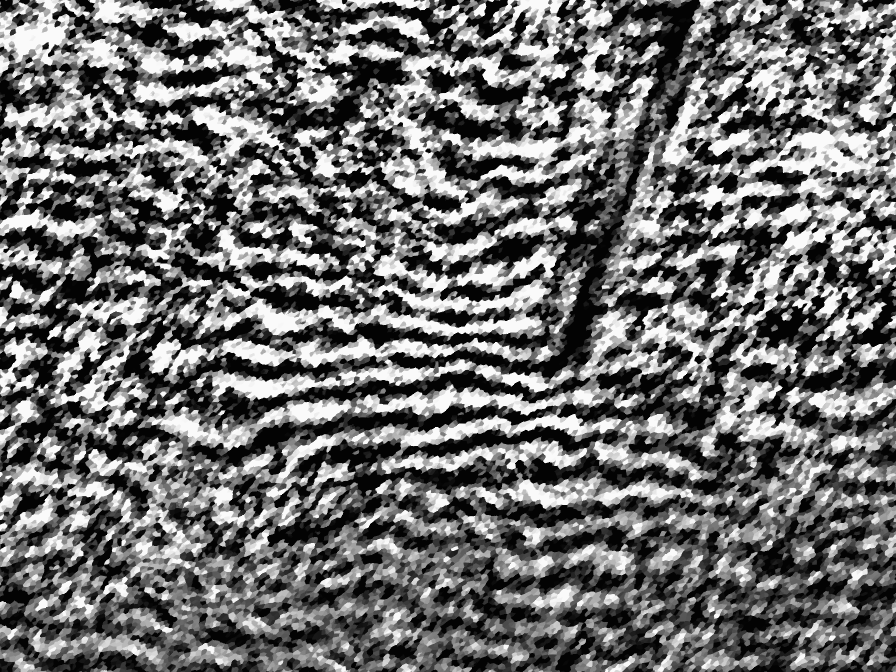
This pattern is drawn by a WebGL 2 fragment shader. Its source:

```glsl
#version 300 es
precision highp float;
// Rippled monochrome relief: warped horizontal stripes broken by slanted grain,
// with dark branching creases and a greyer foot. The tone is sampled at the
// sites of a stretched Voronoi mosaic, which gives small flat flecks.

#define STRIPES 21.0      // stripes per canvas height
#define STRIPE_GAIN 0.80
#define GRAIN_GAIN 1.05
#define SPECKLE 0.85      // random tone of each fleck
#define HAIR_GAIN 0.8     // thin slanted dark lines
#define FLECKS vec2(128.0, 188.0)
#define FLECK_ANGLE 0.6
#define EDGE 0.25         // softness of fleck borders, in cells
#define TOP_CONTRAST 1.0
#define FOOT_CONTRAST 0.44
#define MID_TONE 0.46

uniform vec2 u_resolution;
out vec4 fragColor;

float hash(vec2 p) {
    return fract(sin(dot(p, vec2(127.1, 311.7))) * 43758.5453);
}

// Value noise in -1..1
float noise(vec2 p) {
    vec2 i = floor(p), f = fract(p);
    f = f * f * (3.0 - 2.0 * f);
    float low = mix(hash(i), hash(i + vec2(1, 0)), f.x);
    float high = mix(hash(i + vec2(0, 1)), hash(i + vec2(1, 1)), f.x);
    return 2.0 * mix(low, high, f.y) - 1.0;
}

// Coordinates along and across a direction
vec2 turn(vec2 p, float angle) {
    float c = cos(angle), s = sin(angle);
    return vec2(c * p.x + s * p.y, c * p.y - s * p.x);
}

float segmentDistance(vec2 p, vec2 a, vec2 b) {
    vec2 ab = b - a;
    return length(p - a - ab * clamp(dot(p - a, ab) / dot(ab, ab), 0.0, 1.0));
}

float bump(float d, float width) {
    return exp(-d * d / (width * width));
}

// Elongated grain of two octaves
float grain(vec2 p, float angle) {
    vec2 q = turn(p, angle);
    return 0.75 * noise(q * vec2(38.0, 98.0)) + 0.75 * noise(q * vec2(76.0, 165.0) + 17.0);
}

// x: darkness of trunk, arched roots and side branch; y: streaky zone by the trunk
vec2 creases(vec2 p) {
    vec2 w = p + 0.012 * vec2(noise(p * 9.0), noise(p * 9.0 + 31.0));
    vec2 fork = vec2(0.86, 0.49);
    float trunkDist = segmentDistance(w, vec2(1.04, 1.02), fork);
    float trunk = bump(trunkDist, 0.020);
    float leftRoot = bump(segmentDistance(w, fork, vec2(0.36, 0.32)), 0.020);
    float rightRoot = bump(segmentDistance(w, fork, vec2(1.10, 0.30)), 0.045);
    float branch = bump(segmentDistance(w, vec2(0.13, 0.74), vec2(0.37, 0.36)), 0.016);
    float dark = trunk + 0.4 * leftRoot + 0.5 * rightRoot + 0.7 * branch;
    return vec2(dark, bump(trunkDist, 0.065));
}

float tone(vec2 p) {
    // Stripes with steep flanks, shifted by broad swells and slanted breaks
    float swell = 0.9 * noise(p * 3.2 + 4.0) + 0.4 * noise(p * 9.0 + 9.0);
    float breaks = 0.3 * noise(turn(p, 0.95) * vec2(9.0, 34.0));
    float wave = sin(6.2832 * (p.y * STRIPES + swell + breaks));
    float stripe = 1.5 * wave / (0.5 + abs(wave));
    float centre = bump(length((p - vec2(0.62, 0.40)) * vec2(0.7, 1.0)), 0.18);
    float order = clamp(0.55 + 0.55 * noise(p * 7.0 + 21.0) + 0.5 * centre, 0.15, 1.1);

    // Grain leans up to the right, in patches down to the right
    float lean = smoothstep(0.0, 0.4, noise(p * 4.0 + 50.0) - 0.3 * (p.x - 0.5));
    float flecks = mix(grain(p, 0.85), grain(p, -0.45), lean) * (1.4 - 0.65 * order);
    float relief = STRIPE_GAIN * order * stripe + GRAIN_GAIN * flecks;

    // Sparse hairlines in patches
    float hair = bump(noise(turn(p, 1.0) * vec2(7.0, 44.0) + 8.0), 0.13);
    relief -= HAIR_GAIN * hair * smoothstep(-0.1, 0.4, noise(p * 6.0 + 90.0));

    // Long streaks beside the trunk
    vec2 crease = creases(p);
    float streak = 1.5 * noise(turn(p, 1.24) * vec2(9.0, 75.0) + 3.0);
    relief = mix(relief, streak, 0.7 * crease.y);
    relief += SPECKLE * (hash(floor(p * 900.0)) - 0.5);

    // Contrast fades toward the lower right
    float height = p.y - 0.14 * (p.x - 0.67) + 0.04 * noise(p * 5.0);
    float rise = smoothstep(0.05, 0.55, height);
    float contrast = mix(FOOT_CONTRAST, TOP_CONTRAST, rise) * (1.0 - 0.35 * min(crease.x, 1.0));
    float glow = bump(length((p - vec2(0.06, 0.96)) * vec2(0.8, 1.2)), 0.06)
               + bump(length((p - vec2(1.26, 0.77)) * vec2(0.6, 1.5)), 0.05);
    float base = mix(MID_TONE - 0.10, MID_TONE + 0.03, rise);
    return clamp(base + contrast * relief - 0.34 * crease.x + 0.6 * glow, 0.01, 0.98);
}

void main() {
    vec2 p = gl_FragCoord.xy / u_resolution.y;
    vec2 q = turn(p, FLECK_ANGLE) * FLECKS;

    // Two nearest mosaic sites
    vec2 nearSite = q, nextSite = q;
    float nearDist = 9.0, nextDist = 9.0;
    for (int k = 0; k < 9; k++) {
        vec2 cell = floor(q) + vec2(k % 3, k / 3) - 1.0;
        vec2 site = cell + vec2(hash(cell), hash(cell + 57.3));
        float d = distance(q, site);
        if (d < nearDist) {
            nextDist = nearDist; nextSite = nearSite;
            nearDist = d; nearSite = site;
        } else if (d < nextDist) {
            nextDist = d; nextSite = site;
        }
    }

    // Blend their tones across the shared border
    float own = 0.5 + 0.5 * smoothstep(0.0, EDGE, nextDist - nearDist);
    float nearTone = tone(turn(nearSite / FLECKS, -FLECK_ANGLE));
    float nextTone = tone(turn(nextSite / FLECKS, -FLECK_ANGLE));
    fragColor = vec4(vec3(mix(nextTone, nearTone, own)), 1.0);
}
```
